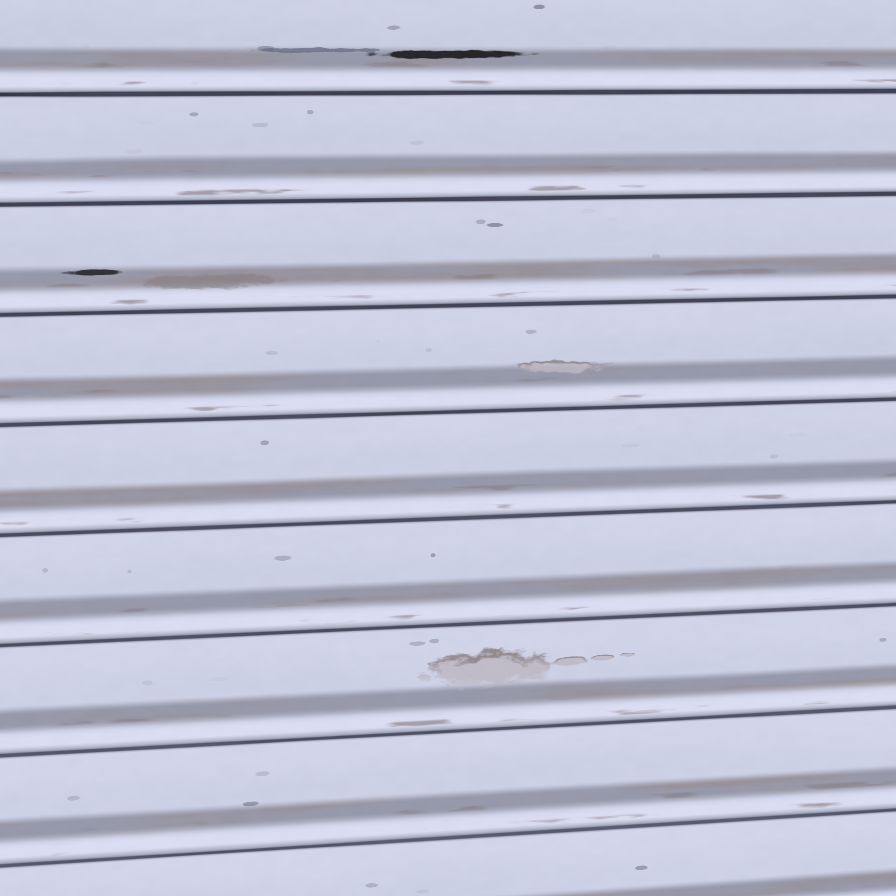
This texture is drawn by a WebGL 2 fragment shader. Its source:

```glsl
#version 300 es
precision highp float;
// Painted metal roller shutter: slightly fanned horizontal slats, each with a
// flat face, a shaded step, a bright rolled lip and a dark joint.
// A slat-space profile gives the relief; noise and ellipses add the wear.
uniform vec2 u_resolution;
out vec4 outColor;

const vec3 LIGHT = vec3(0.84, 0.85, 0.93);
const vec3 FACE = vec3(0.78, 0.80, 0.88);
const vec3 SOFT_SHADE = vec3(0.69, 0.71, 0.78);
const vec3 STEP_SHADE = vec3(0.59, 0.60, 0.67);
const vec3 DEEP_SHADE = vec3(0.42, 0.43, 0.52);
const vec3 JOINT = vec3(0.22, 0.22, 0.29);
const vec3 SCRATCH = vec3(0.15, 0.15, 0.17);
const vec3 RUST = vec3(0.53, 0.49, 0.51);
const vec3 PRIMER = vec3(0.74, 0.72, 0.76);

float hash(vec2 p) {
  vec3 q = fract(vec3(p.xyx) * 0.1031);
  q += dot(q, q.yzx + 33.33);
  return fract((q.x + q.y) * q.z);
}

float noise(vec2 p) {
  vec2 i = floor(p), f = fract(p);
  f = f * f * (3.0 - 2.0 * f);
  return mix(mix(hash(i), hash(i + vec2(1, 0)), f.x),
             mix(hash(i + vec2(0, 1)), hash(i + vec2(1, 1)), f.x), f.y);
}

float fbm(vec2 p) {
  float sum = 0.0, gain = 0.5;
  for (int i = 0; i < 4; i++) {
    sum += gain * noise(p);
    p = p * 2.03 + 17.1;
    gain *= 0.5;
  }
  return sum / 0.9375;
}

// Slat space: x across the canvas, y counts joints from the top down.
vec2 slatSpace(vec2 uv) {
  float firstJoint = mix(0.1055, 0.1016, uv.x);
  float pitch = mix(0.1230, 0.1146, uv.x);
  return vec2(uv.x, (1.0 - uv.y - firstJoint) / pitch);
}

// Ragged soft ellipse, used for every scratch, chip and speck.
float blot(vec2 p, vec2 centre, vec2 radius, float ragged) {
  float wobble = (fbm(p * vec2(70.0, 16.0)) - 0.5) * ragged;
  return 1.0 - smoothstep(0.75, 1.1, length((p - centre) / radius) + wobble);
}

// Relief of one slat; h runs from 0 at its upper joint to 1 at the next.
vec3 slatProfile(float h, float x, float row) {
  float glow = 0.45 - 0.35 * smoothstep(0.12, 0.5, h) + 0.04 * row
             + 0.35 * (fbm(vec2(x * 4.0, h * 3.0 + row * 7.0)) - 0.5);
  vec3 c = mix(FACE, LIGHT, clamp(glow, 0.0, 1.0));
  float sway = 0.02 * (noise(vec2(x * 5.0, row * 3.1)) - 0.5);
  float shade = smoothstep(0.55, 0.64, h + sway) * (1.0 - smoothstep(0.72, 0.83, h));
  float stain = smoothstep(0.45, 0.8, fbm(vec2(x * 5.0, row * 9.0 + h * 8.0)));
  c = mix(c, mix(STEP_SHADE, RUST + 0.07, stain * 0.7), shade);
  c = mix(c, LIGHT + 0.015, smoothstep(0.77, 0.86, h));
  c = mix(c, SOFT_SHADE, smoothstep(0.92, 0.975, h));
  return c;
}

// Thin joint line, heavier and blacker toward the top of the shutter.
vec3 addJoint(vec3 c, vec2 p, float pixel) {
  float line = floor(p.y + 0.5);
  float dist = abs(p.y - line) * mix(0.1230, 0.1146, p.x);
  float uneven = noise(vec2(p.x * 9.0, line * 5.3));
  float width = mix(0.0021, 0.0014, line / 7.0) + 0.0006 * (uneven - 0.5);
  float soft = max(pixel, 0.0012);
  c = mix(c, DEEP_SHADE, 0.45 * (1.0 - smoothstep(width, width + 0.003, dist)));
  vec3 dark = mix(JOINT, DEEP_SHADE, 0.06 * line + 0.25 * uneven);
  return mix(c, dark, 1.0 - smoothstep(width - soft * 0.5, width + soft, dist));
}

// Random specks on the faces and worn dashes along step and lip.
vec3 addWear(vec3 c, float h, float x, float row) {
  for (int i = 0; i < 6; i++) {
    vec2 seed = vec2(row * 3.7 + 41.0, float(i) * 5.9 + 3.0);
    vec2 centre = vec2(hash(seed), 0.1 + 0.5 * hash(seed + 11.0));
    vec2 radius = vec2(0.003 + 0.008 * hash(seed + 23.0), 0.022);
    float strength = 0.65 * pow(hash(seed + 31.0), 2.0);
    c = mix(c, DEEP_SHADE, strength * blot(vec2(x, h), centre, radius, 0.8));
  }
  float dash = smoothstep(0.62, 0.78, fbm(vec2(x * 13.0, row * 13.0 + h * 9.0)));
  float lip = 1.0 - smoothstep(0.01, 0.035, abs(h - 0.91));
  float crease = 1.0 - smoothstep(0.01, 0.04, abs(h - 0.73));
  return mix(c, RUST, dash * (0.65 * lip + 0.6 * crease));
}

// Paint lost in a patch: pale primer under a broken brown upper rim.
vec3 addChip(vec3 c, vec2 p, vec2 centre, vec2 radius) {
  float inside = blot(p, centre, radius, 1.0);
  float rim = inside * (1.0 - blot(p, centre + vec2(0.0, radius.y * 0.3), radius, 1.0));
  c = mix(c, PRIMER, 0.85 * inside);
  return mix(c, RUST, 0.85 * rim);
}

void main() {
  vec2 p = slatSpace(gl_FragCoord.xy / u_resolution);
  float row = floor(p.y), h = p.y - row;
  vec3 c = addWear(slatProfile(h, p.x, row), h, p.x, row);

  // Larger damage: dents along the step, then flaked paint.
  c = mix(c, SCRATCH, blot(p, vec2(0.50, -0.36), vec2(0.085, 0.04), 0.7));
  c = mix(c, DEEP_SHADE, 0.8 * blot(p, vec2(0.35, -0.40), vec2(0.07, 0.025), 1.1));
  c = mix(c, SCRATCH, 0.9 * blot(p, vec2(0.105, 1.63), vec2(0.032, 0.03), 0.6));
  c = mix(c, RUST, 0.6 * blot(p, vec2(0.235, 1.73), vec2(0.075, 0.07), 0.9));
  c = addChip(c, p, vec2(0.625, 2.60), vec2(0.055, 0.06));
  for (int i = 0; i < 4; i++) {
    float k = float(i);
    vec2 radius = vec2(0.07, 0.16) / (1.0 + 2.5 * k);
    c = addChip(c, p, vec2(0.545 + 0.09 * sqrt(k), 5.42 - 0.02 * k), radius);
  }

  c = addJoint(c, p, 1.0 / u_resolution.y);
  c += 0.018 * (fbm(p * vec2(60.0, 14.0)) - 0.5);
  outColor = vec4(c, 1.0);
}
```
